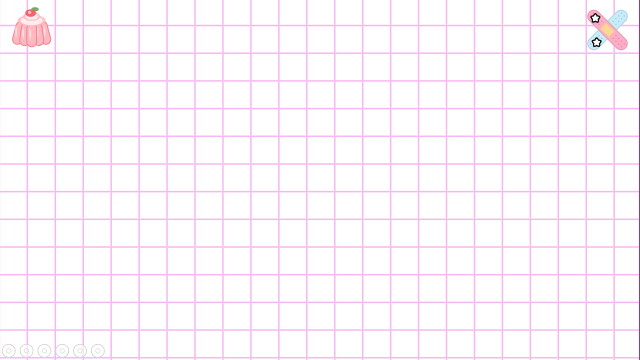
Write a WebGL 2 fragment shader that draws this pattern.

```glsl
#version 300 es
precision highp float;

uniform vec2 u_resolution;
out vec4 outColor;

const vec3 PAPER = vec3(1.0);
const vec3 GRID_PINK = vec3(0.97, 0.72, 0.95);
const vec3 EDGE_PURPLE = vec3(0.60, 0.22, 0.60);
const vec3 JELLY = vec3(1.0, 0.72, 0.75);
const vec3 JELLY_RIM = vec3(0.94, 0.53, 0.58);
const vec3 CREAM = vec3(1.0, 0.93, 0.93);
const vec3 BERRY = vec3(0.93, 0.40, 0.43);
const vec3 LEAF = vec3(0.45, 0.68, 0.38);
const vec3 PLASTER_PINK = vec3(1.0, 0.68, 0.78);
const vec3 PLASTER_BLUE = vec3(0.78, 0.93, 0.98);
const vec3 PAD = vec3(1.0, 0.84, 0.60);
const vec3 INK = vec3(0.08);
const vec3 BUTTON_GREY = vec3(0.83);

const vec2 PITCH = vec2(0.07763, 0.0769);
const vec2 FIRST_LINE = vec2(0.0759, 0.0063);
const float LINE_HALF = 0.0021;
const float STICKER_SIZE = 0.058;

// Antialiased coverage of a signed distance
float fill(float d, float px) {
  return clamp(0.5 - d / px, 0.0, 1.0);
}

float ellipse(vec2 p, vec2 r) {
  return (length(p / r) - 1.0) * min(r.x, r.y);
}

float capsule(vec2 p, vec2 a, vec2 b, float r) {
  vec2 ab = b - a;
  float t = clamp(dot(p - a, ab) / dot(ab, ab), 0.0, 1.0);
  return length(p - a - ab * t) - r;
}

float box(vec2 p, vec2 halfSize) {
  vec2 d = abs(p) - halfSize;
  return length(max(d, 0.0)) + min(max(d.x, d.y), 0.0);
}

// Distance to the nearest line of a repeating set, per axis
float grid(vec2 p, vec2 pitch, vec2 first, float halfWidth) {
  vec2 d = abs(fract((p - first) / pitch + 0.5) - 0.5) * pitch;
  return min(d.x, d.y) - halfWidth;
}

// Filled shape with an inner rim
vec3 rimmed(vec3 base, float d, vec3 body, vec3 rim, float width, float px) {
  base = mix(base, rim, fill(d, px));
  return mix(base, body, fill(d + width, px));
}

vec3 pudding(vec3 col, vec2 q, float px) {
  // Fluted body, outer ribs first
  for (int i = 0; i < 5; i++) {
    float rank = 2.0 - floor(float(i) * 0.5);
    float x = rank * (mod(float(i), 2.0) < 0.5 ? -0.34 : 0.34);
    vec2 c = vec2(x, -0.38 + 0.06 * rank);
    float rib = capsule(q, c + vec2(0.0, -0.28), c + vec2(-x * 0.25, 0.35), 0.26);
    col = rimmed(col, rib, JELLY, JELLY_RIM, 0.05, px);
    float shine = ellipse(q - c - vec2(-0.07, 0.1), vec2(0.05, 0.24));
    col = mix(col, CREAM, 0.7 * fill(shine, px));
  }
  // Cream, berries and leaf
  col = rimmed(col, ellipse(q - vec2(0.0, 0.36), vec2(0.66, 0.27)), CREAM, JELLY, 0.05, px);
  col = rimmed(col, ellipse(q - vec2(0.0, 0.56), vec2(0.40, 0.21)), CREAM, JELLY, 0.05, px);
  col = mix(col, LEAF, fill(ellipse(q - vec2(0.16, 0.9), vec2(0.18, 0.10)), px));
  col = mix(col, BERRY, fill(ellipse(q - vec2(-0.05, 0.72), vec2(0.26, 0.18)), px));
  return mix(col, JELLY, fill(length(q - vec2(-0.1, 0.75)) - 0.08, px));
}

vec3 plaster(vec3 col, vec2 q, vec2 dir, vec3 tint, float px) {
  float strip = capsule(q, -dir * 0.92, dir * 0.92, 0.32);
  col = rimmed(col, strip, tint, tint * 0.9, 0.05, px);
  // Breathing holes at both ends
  vec2 along = vec2(dot(q, dir), dot(q, vec2(-dir.y, dir.x)));
  float holes = length((fract(along / 0.19) - 0.5) * 0.19) - 0.035;
  float ends = max(max(holes, strip + 0.1), 0.45 - abs(along.x));
  col = mix(col, tint * 0.86, fill(ends, px));
  float pad = box(along, vec2(0.30, 0.22));
  return rimmed(col, pad, PAD, PAD * 0.95, 0.05, px);
}

// Small wobbly inked loop
vec3 doodle(vec3 col, vec2 q, float px) {
  float wobble = 0.03 * sin(5.0 * atan(q.y, q.x));
  return rimmed(col, length(q) - 0.22 - wobble, PAPER, INK, 0.08, px);
}

void main() {
  float px = 1.0 / u_resolution.y;
  vec2 p = gl_FragCoord.xy * px;
  float aspect = u_resolution.x * px;

  // Paper and grid
  vec3 col = mix(PAPER, GRID_PINK, fill(grid(p, PITCH, FIRST_LINE, LINE_HALF), px));
  col = mix(col, EDGE_PURPLE, fill(aspect - 0.0028 - p.x, px));

  // Corner stickers
  float stickerPx = px / STICKER_SIZE;
  col = pudding(col, (p - vec2(0.088, 0.922)) / STICKER_SIZE, stickerPx);
  vec2 q = (p - vec2(aspect - 0.0903, 0.9167)) / STICKER_SIZE;
  col = plaster(col, q, vec2(0.7071, 0.7071), PLASTER_BLUE, stickerPx);
  col = plaster(col, q, vec2(0.7071, -0.7071), PLASTER_PINK, stickerPx);
  col = doodle(col, q - vec2(-0.58, 0.56), stickerPx);
  col = doodle(col, q - vec2(-0.52, -0.60), stickerPx);

  // Row of faint round buttons
  for (int i = 0; i < 6; i++) {
    float d = length(p - vec2(0.0243 + 0.0495 * float(i), 0.0255));
    col = mix(col, PAPER, 0.6 * fill(d - 0.018, px));
    col = mix(col, BUTTON_GREY, fill(abs(d - 0.018) - 0.0012, px));
    col = mix(col, BUTTON_GREY, 0.7 * fill(abs(d - 0.006) - 0.0012, px));
  }
  outColor = vec4(col, 1.0);
}
```
